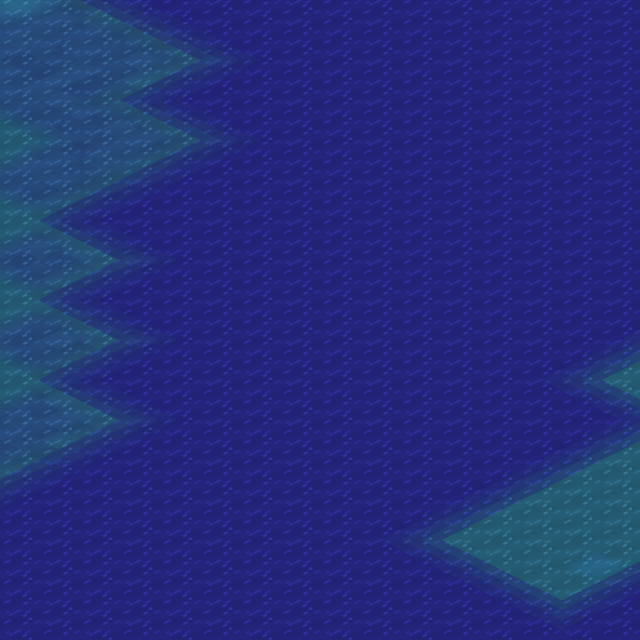
Reproduce this background procedurally as a Shadertoy shader.

```glsl
float hash(vec2 p) {
    return fract(sin(dot(p, vec2(127.1, 311.7))) * 43758.5);
}

// Depth inside a column of wedges that point right, measured along x
float wedges(vec2 p, vec2 tip, int count) {
    float depth = -9.0;
    for (int k = 0; k < count; k++)
        depth = max(depth, tip.x - p.x - 2.0 * abs(p.y - tip.y + 0.125 * float(k)));
    return depth;
}

float inside(float depth) {
    float aa = 1.5 / iResolution.y;
    return smoothstep(-aa, aa, depth);
}

// Four terraces between open water and shallows
float terraces(float depth) {
    return 0.12 * inside(depth + 0.094) + 0.18 * inside(depth + 0.0625)
         + 0.25 * inside(depth + 0.03125) + 0.45 * inside(depth);
}

// Short slanted glints repeated on a sheared lattice
float glints(vec2 p) {
    vec2 cell = vec2(p.x / 0.0625, 0.0);
    cell.y = (p.y - 0.015625 * cell.x) / 0.03125;
    float sum = 0.0;
    for (int i = 0; i < 9; i++) {
        float n = float(i);
        vec2 l = cell - vec2(hash(vec2(n, 1.0)), fract(n * 0.382 + 0.15));
        l -= round(l);
        vec2 d = vec2(l.x * 0.0625, l.x * 0.015625 + l.y * 0.03125);
        float reach = mix(0.0005, 0.005, hash(vec2(n, 7.0)));
        float along = clamp(dot(d, vec2(0.91, 0.41)), -reach, reach);
        float gap = length(d - along * vec2(0.91, 0.41));
        sum += mix(0.3, 0.9, hash(vec2(n, 4.0))) * smoothstep(0.0028, 0.0004, gap);
    }
    return min(sum, 1.0);
}

void mainImage(out vec4 fragColor, in vec2 fragCoord) {
    vec2 p = fragCoord / iResolution.xy;
    vec3 water = vec3(0.137, 0.138, 0.475);
    vec3 teal = vec3(0.14, 0.355, 0.445);
    vec3 blue = vec3(0.15, 0.285, 0.475);

    // Left shore: two columns of wedges
    float left = max(wedges(p, vec2(0.3125, 0.90625), 2),
                     wedges(p, vec2(0.185, 0.59375), 3));
    vec2 iso = floor(vec2(p.x + 2.0 * p.y, p.x - 2.0 * p.y) * 16.0);
    float mottle = hash(iso) - 0.5;
    vec3 shallow = mix(vec3(0.145, 0.31, 0.445), blue, smoothstep(0.0, 0.09, left));
    shallow += vec3(0.01, 0.035, 0.025) * mottle;

    // Greener water along the left border
    float green = wedges(p, vec2(0.06, 0.78125), 4);
    shallow = mix(shallow, teal, 0.65 * smoothstep(-0.07, 0.0, green) + 0.25 * inside(green));
    shallow = mix(shallow, vec3(0.17, 0.44, 0.56),
                  0.8 * smoothstep(0.1, 0.0, length((p - vec2(0.02, 1.0)) * vec2(1.0, 2.0))));
    vec3 color = mix(water, shallow, terraces(left));

    // Right shore: a small wedge above a clipped diamond
    float small = p.x - 0.94 - 2.0 * abs(p.y - 0.40625);
    float large = min(p.x - 0.69 - 2.0 * abs(p.y - 0.15625),
                      2.0 * (p.y - 0.0625) - (p.x - 0.879));
    float right = max(small, large);
    vec2 patchOffset = abs(p - vec2(0.932, 0.115));
    float paler = smoothstep(0.06, 0.03, patchOffset.x + 2.0 * patchOffset.y);
    vec3 lagoon = mix(teal, vec3(0.15, 0.38, 0.51), paler);
    color = mix(color, lagoon, terraces(right));

    // Slanted ripples and glints
    float shore = max(terraces(left), terraces(right));
    color *= 1.0 + 0.03 * sin(6.2832 * (p.y - 0.25 * p.x) / 0.03125);
    color += glints(p) * mix(vec3(0.07, 0.08, 0.24), vec3(0.08, 0.15, 0.2), shore);
    fragColor = vec4(color, 1.0);
}
```
